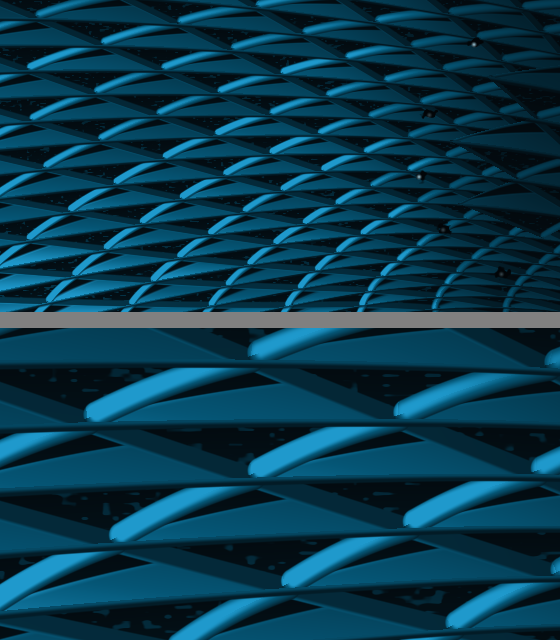
Top: the whole. Bottom: its middle third, enlarged.
Reproduce this pattern procedurally as a WebGL 2 fragment shader.

```glsl
#version 300 es
precision highp float;

uniform vec2 u_resolution;
out vec4 fragColor;

const vec3 BLACK = vec3(0.01, 0.03, 0.045);
const vec3 TEAL = vec3(0.02, 0.35, 0.48);
const vec3 SKY = vec3(0.12, 0.6, 0.8);

float hash(vec2 p) {
    return fract(sin(dot(p, vec2(127.1, 311.7))) * 43758.5453);
}

float noise(vec2 p) {
    vec2 i = floor(p), f = fract(p);
    f = f * f * (3.0 - 2.0 * f);
    return mix(mix(hash(i), hash(i + vec2(1, 0)), f.x),
               mix(hash(i + vec2(0, 1)), hash(i + vec2(1, 1)), f.x), f.y);
}

vec3 tone(float v) {
    vec3 c = mix(BLACK, TEAL, clamp(v / 0.8, 0.0, 1.0));
    return mix(c, SKY, smoothstep(0.74, 1.08, v));
}

float cover(float d, float aa) {
    return 1.0 - smoothstep(-aa, aa, d);
}

// Solves v = s*k - q*k*k for k
float invert(float v, float s, float q) {
    return (s - sqrt(max(s * s - 4.0 * q * v, 0.00001))) / (2.0 * q);
}

// Canvas position (y down) to column and row of the curved lattice
vec2 lattice(vec2 p) {
    float t = p.x * 0.856;
    float top = -0.033 + 0.098 * t + 0.064 * t * (t - 1.0);
    float flare = max(t - 0.9, 0.0);
    float pitch = 0.0888 - 0.0234 * t + 0.014 * flare * flare;
    float row = invert(p.y - top, pitch, 0.0007);
    float bend = row - 3.4;
    float left = 0.086 + 0.00444 * bend * bend;
    float col = invert(p.x - left, 0.495 - 0.0133 * row, 0.028 - 0.00117 * row);
    return vec2(col, row);
}

// Position along a bowed bar, and signed distance (positive below)
vec2 bar(vec2 p, vec2 end, float bow) {
    float t = clamp(dot(p, end) / dot(end, end), 0.0, 1.0);
    p.y += bow * 4.0 * t * (1.0 - t);
    float side = sign(end.x * p.y - end.y * p.x);
    return vec2(t, side * length(p - end * t));
}

vec3 truss(vec2 g, mat2 toCanvas, vec2 p, float light, float aa) {
    float row = floor(g.y), f = g.y - row, h = 1.0 - f;
    float s = g.x + 0.5 * row + 1.0;
    float a = fract(s);
    float vary = 0.9 + 0.2 * hash(vec2(floor(s), row));
    float edge = aa / abs(toCanvas[1].y);

    // Dark opening with faint debris
    float debris = smoothstep(0.7, 0.9, noise(p * vec2(90.0, 190.0)));
    float outside = step(a, 0.5 * h) + step(1.0 - 0.5 * h, a);
    vec3 col = tone(light * (0.02 + 0.07 * f + 0.25 * debris * outside));

    // Arched slab standing on the row
    float arch = 0.06 + 1.15 * a - 0.4 * a * a;
    float slab = cover(max(h - arch, (a + 0.5 * h - 1.0) * 2.0), edge);
    float slabTone = 0.74 - 0.14 * h - 0.16 * a;
    slabTone += 0.1 * smoothstep(0.08, 0.0, abs(h - arch));
    col = mix(col, tone(light * vary * slabTone), slab);

    // Shaded bar falling to the right, with a lit lower edge
    float node = a < 0.25 ? a + 1.0 : a;
    vec2 fall = bar(toCanvas * vec2(node - 0.5, f), toCanvas * vec2(0.5, 1.0), 0.0);
    float fallTone = 0.3 + 0.32 * smoothstep(0.006, 0.01, fall.y);
    col = mix(col, tone(light * fallTone), cover(abs(fall.y) - 0.0108, aa));

    // Bright round tube rising to the right
    node = a > 0.75 ? a - 1.0 : a;
    vec2 rise = bar(toCanvas * vec2(node - 0.03, -h + 0.12),
                    toCanvas * vec2(0.47, -0.88), 0.0045);
    float radius = mix(0.016, 0.0115, clamp(p.y, 0.0, 1.0));
    float across = rise.y / radius + 0.2;
    float tubeTone = (1.12 - 0.6 * across * across) * (1.0 - 0.25 * rise.x * rise.x);
    col = mix(col, tone(light * vary * tubeTone), cover(abs(rise.y) - radius, aa));

    // Lip under the row above
    float lipTone = mix(0.58, 0.18, smoothstep(0.02, 0.1, f));
    return mix(col, tone(light * lipTone), cover(f - 0.14, edge));
}

// Small lamps hung in an arc
vec3 lamps(vec3 col, vec2 p, float aa) {
    for (int i = 0; i < 5; i++) {
        float k = float(i);
        vec2 c = vec2(1.345 + 0.055 * (k - 1.8) * (k - 1.8),
                      0.14 + 0.24 * k - 0.014 * k * k);
        vec2 q = p - c;
        float body = length(q * vec2(0.7, 1.0)) - 0.006 - 0.018 * noise(p * 90.0);
        col = mix(col, BLACK * 0.7, cover(body, aa));
        float glint = length(q + vec2(0.004, -0.003)) - 0.005;
        float power = mod(k, 2.0) < 0.5 && i < 4 ? 0.9 : 0.3;
        col = mix(col, vec3(0.65, 0.83, 0.9), power * cover(glint, 2.0 * aa));
    }
    return col;
}

void main() {
    vec2 p = gl_FragCoord.xy / u_resolution.y;
    p.y = 1.0 - p.y;
    float aa = 1.0 / u_resolution.y;
    float e = 0.001;
    vec2 g = lattice(p);
    mat2 slope = mat2((lattice(p + vec2(e, 0)) - g) / e,
                      (lattice(p + vec2(0, e)) - g) / e);

    // Light falls from the lower left
    float light = mix(0.88, 1.24, p.y) * (1.0 - 0.5 * smoothstep(0.95, 1.75, p.x));
    light *= 1.0 + 0.25 * smoothstep(0.9, 0.0, p.x) * p.y * p.y;
    vec3 col = truss(g, inverse(slope), p, light, aa);

    // Wider, darker bays at the right, bounded by the bars
    vec2 wideGrid = g * 0.5;
    vec2 bay = floor(wideGrid.x + 0.5 + vec2(0.5, -0.5) * wideGrid.y);
    if (bay.x + bay.y > 4.5 && bay.x - bay.y < 5.5) {
        col = truss(wideGrid, inverse(slope * 0.5), p, light * 0.9, aa);
    }
    fragColor = vec4(lamps(col, p, aa), 1.0);
}
```
